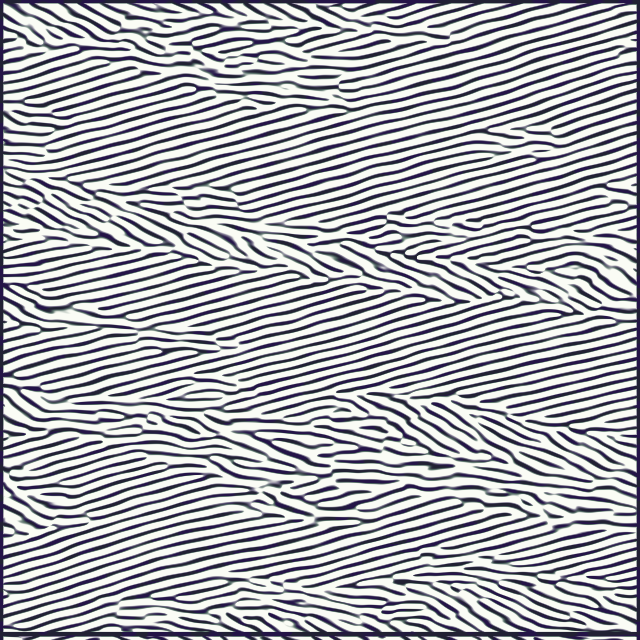
Give the GLSL for this pattern, as a WebGL 1 fragment shader.

```glsl
precision highp float;
// Fine dark stripes in slanted domains, broken by sheared bands, inside a thin dark frame.
uniform vec2 u_resolution;

const float TAU = 6.2831853;
const vec2 CELLS = vec2(27.0, 54.0);
const vec3 PAPER = vec3(0.98, 0.99, 0.96);
const vec3 INK_GREY = vec3(0.13, 0.13, 0.20);
const vec3 INK_VIOLET = vec3(0.14, 0.08, 0.28);
const vec3 FRINGE_GREEN = vec3(0.32, 0.42, 0.39);
const vec3 FRINGE_VIOLET = vec3(0.44, 0.41, 0.52);

float hash(vec2 p) {
  vec3 q = fract(vec3(p.xyx) * vec3(0.1031, 0.1030, 0.0973));
  q += dot(q, q.yzx + 33.33);
  return fract((q.x + q.y) * q.z);
}

float noise(vec2 p) {
  vec2 i = floor(p);
  vec2 f = fract(p);
  f = f * f * (3.0 - 2.0 * f);
  float low = mix(hash(i), hash(i + vec2(1.0, 0.0)), f.x);
  float high = mix(hash(i + vec2(0.0, 1.0)), hash(i + vec2(1.0, 1.0)), f.x);
  return mix(low, high, f.y);
}

// Wide, gently falling lenses; low values mark disturbed bands
float domainField(vec2 p) {
  vec2 q = vec2(p.x * 2.6, p.y * 13.0 + p.x * 2.2) + 17.0;
  float n = 0.68 * noise(q) + 0.32 * noise(q * 2.3 + 41.0);
  float leftEdge = 1.0 - smoothstep(0.0, 0.13, p.x);
  float bottomEdge = 1.0 - smoothstep(0.0, 0.18, p.y);
  return n - 0.14 * leftEdge - 0.10 * bottomEdge;
}

vec2 waveVector(float angle, float frequency) {
  return frequency * vec2(-sin(angle), cos(angle));
}

// One windowed wave, anchored to the plane wave of its domain
vec2 stripeKernel(vec2 p, vec2 cell) {
  vec2 jitter = vec2(hash(cell + 3.7), hash(cell + 71.3));
  vec2 centre = (cell + 0.1 + 0.8 * jitter) / CELLS;
  float field = domainField(centre);
  float disturbed = 1.0 - step(0.46, field);
  float steep = 1.0 - step(0.31, field);
  float angle = mix(0.26, mix(-0.08, -0.46, steep), disturbed);
  float frequency = mix(66.0, 60.0, steep);
  float turn = (hash(cell + 23.1) - 0.5) * mix(0.06, 0.45, disturbed);
  float shift = (hash(cell + 57.9) - 0.5) * mix(0.12, 0.65, disturbed);
  vec2 offset = p - centre;
  float cycles = dot(waveVector(angle, frequency), centre)
               + dot(waveVector(angle + turn, frequency), offset) + shift;
  vec2 window = offset * CELLS;
  float phase = TAU * fract(cycles);
  return exp(-2.0 * dot(window, window)) * vec2(cos(phase), sin(phase));
}

// Sum of nearby kernels: x is the stripe profile, y tells its two sides apart
vec2 stripeField(vec2 p) {
  vec2 home = floor(p * CELLS);
  vec2 sum = vec2(0.0);
  for (int y = -2; y <= 2; y++) {
    for (int x = -2; x <= 2; x++) {
      sum += stripeKernel(p, home + vec2(float(x), float(y)));
    }
  }
  return sum / (length(sum) + 0.2);
}

vec3 inkColour(float cover, float side, float tint) {
  vec3 fringe = mix(FRINGE_GREEN, FRINGE_VIOLET, smoothstep(-0.5, 0.5, side));
  vec3 ink = mix(INK_GREY, INK_VIOLET, smoothstep(0.42, 0.62, tint));
  vec3 edge = mix(PAPER, fringe, smoothstep(0.0, 0.6, cover));
  return mix(edge, ink, smoothstep(0.5, 0.85, cover));
}

// Dark rim on three sides and a thin rule just above the bottom
float frameCover(vec2 p) {
  float rim = min(min(p.x, 1.0 - p.x), 1.0 - p.y);
  float border = 1.0 - smoothstep(0.003, 0.007, rim);
  float rule = 1.0 - smoothstep(0.002, 0.005, abs(p.y - 0.009));
  return max(border, rule);
}

void main() {
  vec2 p = gl_FragCoord.xy / u_resolution;

  // Slow bending with a slight tremble of the stripes
  float bend = 0.014 * noise(p * vec2(4.0, 6.0) + 9.0);
  bend += 0.0035 * noise(p * vec2(24.0, 36.0));
  vec2 wave = stripeField(p + vec2(0.0, bend));

  // Uneven pressure swells and thins the strokes
  float pressure = 0.36 * (noise(p * vec2(38.0, 76.0) + 31.0) - 0.5);
  float cover = smoothstep(-0.18, 1.10, wave.x + pressure);
  cover = max(cover, frameCover(p));
  float tint = noise(p * vec2(45.0, 90.0) + 5.0);
  gl_FragColor = vec4(inkColour(cover, wave.y, tint), 1.0);
}
```
